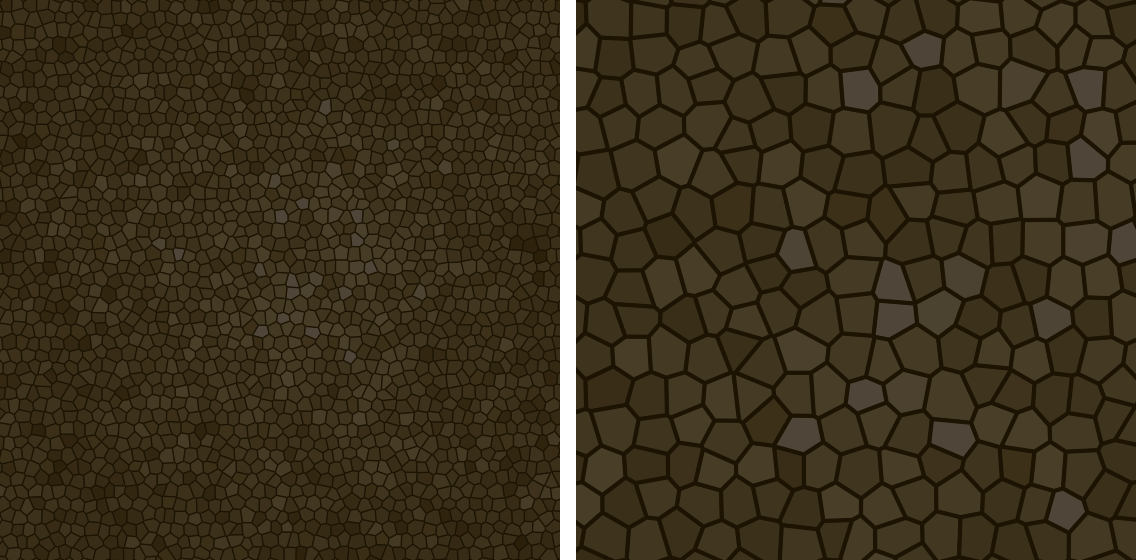
Left: the whole. Right: its middle third, enlarged.
This texture is drawn by a WebGL 1 fragment shader. Its source:

```glsl
precision highp float;
// Dark brown mosaic of small irregular polygons split by thin, darker joints.
// A jittered, row-staggered Voronoi grid gives the tiles; each tile takes one
// flat tone from its hash, lifted by a soft glow around the middle.

uniform vec2 u_resolution;

const float GRID = 45.0;          // tiles across the canvas
const float JITTER = 0.62;        // scatter of tile centres, in tiles
const float JOINT = 0.115;        // joint width, in tiles
const float TONE_SPREAD = 0.72;   // contrast between tiles
const float PATCH_SPREAD = 0.10;  // contrast of broad patches
const float PATCH_SIZE = 6.0;     // patch size, in tiles
const float GLOW = 0.24;          // lift of the middle
const float BASE_TONE = 0.43;     // mean tone at the rim
const vec2 GLOW_CENTRE = vec2(0.52, 0.54);

const vec3 JOINT_COLOR = vec3(0.108, 0.076, 0.010);
const vec3 DARK_TILE = vec3(0.160, 0.115, 0.030);
const vec3 MID_TILE = vec3(0.232, 0.188, 0.098);
const vec3 LIGHT_TILE = vec3(0.290, 0.248, 0.160);
const vec3 GREY_TILE = vec3(0.310, 0.272, 0.225);

float hash(vec2 p) {
  vec3 q = fract(vec3(p.xyx) * 0.1031);
  q += dot(q, q.yzx + 33.33);
  return fract((q.x + q.y) * q.z);
}

float valueNoise(vec2 p) {
  vec2 i = floor(p);
  vec2 f = fract(p);
  f = f * f * (3.0 - 2.0 * f);
  float low = mix(hash(i), hash(i + vec2(1.0, 0.0)), f.x);
  float high = mix(hash(i + vec2(0.0, 1.0)), hash(i + 1.0), f.x);
  return mix(low, high, f.y);
}

// Centre of a tile: odd rows shift by half a tile, then all are jittered.
vec2 tileCentre(vec2 id) {
  vec2 scatter = vec2(hash(id + 17.0), hash(id + 71.0)) - 0.5;
  return id + 0.5 + vec2(0.5 * mod(id.y, 2.0) - 0.25, 0.0) + JITTER * scatter;
}

// Nearest tile id in xy, distance to its nearest side in z.
vec3 mosaic(vec2 p) {
  vec2 cell = floor(p);
  vec2 nearestId = cell;
  vec2 toNearest = vec2(0.0);
  float best = 100.0;
  for (int y = -2; y <= 2; y++) {
    for (int x = -2; x <= 2; x++) {
      vec2 id = cell + vec2(float(x), float(y));
      vec2 toCentre = tileCentre(id) - p;
      float d = dot(toCentre, toCentre);
      if (d < best) {
        best = d;
        nearestId = id;
        toNearest = toCentre;
      }
    }
  }
  float side = 100.0;
  for (int y = -2; y <= 2; y++) {
    for (int x = -2; x <= 2; x++) {
      vec2 toCentre = tileCentre(cell + vec2(float(x), float(y))) - p;
      vec2 across = toCentre - toNearest;
      if (dot(across, across) > 0.0001) {
        side = min(side, dot(0.5 * (toCentre + toNearest), normalize(across)));
      }
    }
  }
  return vec3(nearestId, side);
}

// Tone 0..1 mapped from dark brown through olive brown to warm grey.
vec3 tileColor(float tone) {
  vec3 color = mix(DARK_TILE, MID_TILE, smoothstep(0.0, 0.5, tone));
  color = mix(color, LIGHT_TILE, smoothstep(0.45, 0.88, tone));
  return mix(color, GREY_TILE, smoothstep(0.80, 0.88, tone));
}

void main() {
  float canvas = min(u_resolution.x, u_resolution.y);
  vec2 uv = gl_FragCoord.xy / canvas;
  vec3 tile = mosaic(uv * GRID);

  // One flat tone per tile: bell-shaped hash, broad patches, central glow.
  vec2 id = tile.xy;
  float grain = (hash(id + 131.0) + hash(id + 257.0) + hash(id + 389.0)) / 3.0 - 0.5;
  float patches = valueNoise(id / PATCH_SIZE + 5.0) - 0.5;
  float reach = length((id + 0.5) / GRID - GLOW_CENTRE);
  float glow = 1.0 - smoothstep(0.0, 0.58, reach);
  float tone = BASE_TONE + TONE_SPREAD * grain + PATCH_SPREAD * patches + GLOW * glow;

  // Joints, smoothed over about one pixel.
  float blur = 0.6 * GRID / canvas;
  float inside = smoothstep(0.5 * JOINT - blur, 0.5 * JOINT + blur, tile.z);
  gl_FragColor = vec4(mix(JOINT_COLOR, tileColor(tone), inside), 1.0);
}
```
